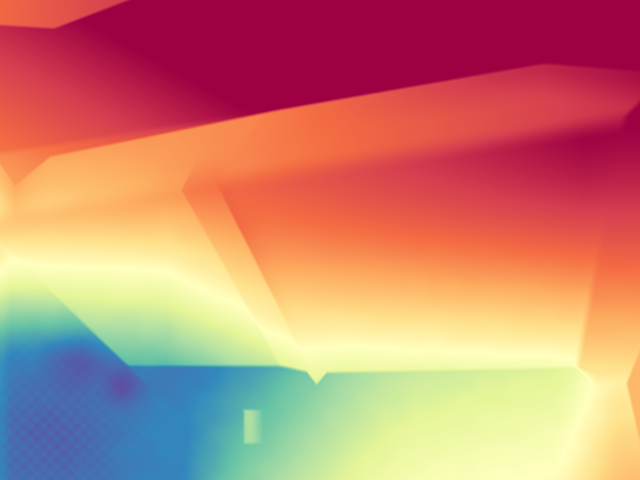
This texture map is drawn by a WebGL 1 fragment shader. Its source:

```glsl
precision highp float;
// Heat-coloured depth map of a room: dark ceiling, sloping walls, pillar and cool floor.

uniform vec2 u_resolution;

const vec2 SPAN = vec2(7.68, 5.76);  // scene units across the canvas, y down
const float EDGE = 0.025;            // half width of crisp edges
const float MOTTLE = 0.012;          // strength of surface noise
const float WEAVE = 0.014;           // grid texture in the near corner

// Colour ramp, far to near
const vec3 CRIMSON = vec3(0.620, 0.004, 0.259);
const vec3 RED     = vec3(0.835, 0.243, 0.310);
const vec3 ORANGE  = vec3(0.957, 0.427, 0.263);
const vec3 APRICOT = vec3(0.992, 0.682, 0.380);
const vec3 SAND    = vec3(0.996, 0.878, 0.545);
const vec3 CREAM   = vec3(1.000, 1.000, 0.749);
const vec3 LIME    = vec3(0.902, 0.961, 0.596);
const vec3 MINT    = vec3(0.671, 0.867, 0.643);
const vec3 TEAL    = vec3(0.400, 0.761, 0.647);
const vec3 BLUE    = vec3(0.196, 0.533, 0.741);
const vec3 VIOLET  = vec3(0.369, 0.310, 0.635);

float step01(float s) { return clamp(s, 0.0, 1.0); }
float edge(float d) { return smoothstep(-EDGE, EDGE, d); }

vec3 heat(float v) {
  float s = clamp(v, 0.0, 1.0) * 10.0;
  vec3 c = mix(CRIMSON, RED, step01(s));
  c = mix(c, ORANGE, step01(s - 1.0));
  c = mix(c, APRICOT, step01(s - 2.0));
  c = mix(c, SAND, step01(s - 3.0));
  c = mix(c, CREAM, step01(s - 4.0));
  c = mix(c, LIME, step01(s - 5.0));
  c = mix(c, MINT, step01(s - 6.0));
  c = mix(c, TEAL, step01(s - 7.0));
  c = mix(c, BLUE, step01(s - 8.0));
  return mix(c, VIOLET, step01(s - 9.0));
}

float hash(vec2 p) { return fract(sin(dot(p, vec2(127.1, 311.7))) * 43758.5453); }

float noise(vec2 p) {
  vec2 i = floor(p), f = fract(p);
  f = f * f * (3.0 - 2.0 * f);
  return mix(mix(hash(i), hash(i + vec2(1, 0)), f.x),
             mix(hash(i + vec2(0, 1)), hash(i + 1.0), f.x), f.y);
}

float blob(vec2 p, vec2 center, float radius) {
  vec2 d = (p - center) / radius;
  return exp(-dot(d, d));
}

// Lower rim of the ceiling, with a notch at the far left
float ceilingRim(float x) {
  float y = 1.33 + 0.204 * max(3.3 - x, 0.0) - 0.175 * clamp(x - 3.3, 0.0, 3.2)
          + 0.08 * max(x - 6.6, 0.0);
  return min(y + 0.63 * max(0.6 - x, 0.0), 1.96 + 1.5 * x);
}

float ceiling(vec2 p) {
  float v = max(0.0, 0.03 + 0.1 * p.y - 0.055 * p.x);
  v += 0.035 * smoothstep(-0.04, 0.06, p.y - 1.83 + 0.155 * p.x) * smoothstep(3.6, 2.0, p.x);
  float patchRim = min(0.3 + 0.06 * p.x, 0.34 - 0.38 * (p.x - 0.65));
  return mix(v, 0.19 - 0.06 * p.x, edge(patchRim - p.y));
}

float leftWall(vec2 p, float rim) {
  float ridge = 2.62 - 0.145 * p.x;
  float base = 0.34 - 0.035 * p.x;
  float mid = 3.15 + 0.06 * p.x + 0.4 * max(p.x - 2.0, 0.0);
  float t = clamp((p.y - ridge) / (mid - ridge), 0.0, 1.0);
  float upper = 0.3 - 0.02 * p.x + 0.18 * (p.y - rim) * max(1.0 - p.x / 2.6, 0.0);
  float lower = base + (0.5 - base) * pow(t, 1.2) + 0.28 * max(p.y - mid, 0.0);
  return mix(upper, lower, smoothstep(-0.2, 0.15, p.y - ridge));
}

float rightWall(vec2 p, float rim) {
  float ridge = 2.15 - 0.15 * (p.x - 2.7);
  float base = mix(0.18, 0.0, step01((p.x - 2.9) / 4.1));
  float mid = 4.0 + 0.055 * (p.x - 3.2) + 0.1 * smoothstep(3.2, 4.0, p.x);
  float t = max((p.y - ridge) / (mid - ridge), 0.0);
  float upper = mix(0.24, 0.07, step01((p.x - 2.8) / 4.9))
              - 0.05 * smoothstep(0.5, 0.0, p.y - rim) * smoothstep(3.0, 6.0, p.x);
  return mix(upper, base + (0.5 - base) * pow(t, 1.6), smoothstep(-0.15, 0.2, p.y - ridge));
}

float floorDepth(vec2 p) {
  float v = mix(0.92, 0.65, smoothstep(2.0, 5.2, p.x)) - 0.025 * max(p.x - 4.8, 0.0);
  v -= 0.13 * smoothstep(6.6, 7.5, p.x) + 0.09 * (p.y - 4.5) * smoothstep(1.9, 3.0, p.x);
  // small block standing on the floor
  vec2 d = abs(p - vec2(3.04, 5.12)) - vec2(0.11, 0.2);
  float block = edge(-max(d.x, d.y)) * smoothstep(3.2, 3.0, p.x);
  return mix(v, 0.7, block);
}

float nearCorner(vec2 p) {
  float v = mix(0.47, 0.9, smoothstep(2.9, 4.4, p.y));
  v += 0.06 * blob(p, vec2(0.95, 4.32), 0.35) + 0.08 * blob(p, vec2(1.5, 4.62), 0.25);
  float pool = blob(p, vec2(0.6, 5.3), 0.9);
  v += pool * (0.065 + WEAVE * sin(p.x * 39.0) * sin(p.y * 39.0));
  return v - 0.03 * smoothstep(0.15, 0.0, p.x);
}

void main() {
  vec2 uv = gl_FragCoord.xy / u_resolution;
  vec2 p = vec2(uv.x, 1.0 - uv.y) * SPAN;
  float rim = ceilingRim(p.x);

  // Walls and the bent pillar between them
  float pillarLeft = 2.18 + max(0.56 * (p.y - 2.28), 0.5 * (2.28 - p.y));
  float pillarRight = 2.6 + max(0.5 * (p.y - 2.2), 0.66 * (2.2 - p.y));
  float v = leftWall(p, rim);
  v -= 0.04 * edge(p.x - pillarLeft) * smoothstep(1.85, 2.3, p.y);
  float inside = p.x - pillarRight;
  float right = rightWall(p, rim) - 0.04 * exp(-max(inside, 0.0) / 0.25) * smoothstep(2.2, 2.8, p.y);
  v = mix(v, right, edge(inside));

  // Far right return wall
  float corner = 7.5 - 0.193 * (p.y - 1.4) + 0.77 * max(1.4 - p.y, 0.0);
  float side = 0.42 * pow(max((p.y - 1.5) / 3.0, 0.0), 1.35);
  v = mix(v, side, smoothstep(-0.06, 0.06, p.x - corner));

  // Floor, near corner, right-hand wedge, then ceiling
  float floorRim = 4.39 + 0.08 * smoothstep(3.3, 3.8, p.x) - 0.02 * max(p.x - 3.9, 0.0)
                 + 0.14 * max(1.0 - abs(p.x - 3.8) / 0.12, 0.0) + 0.7 * clamp(p.x - 6.92, 0.0, 0.25);
  float soft = mix(0.03, 0.12, smoothstep(6.9, 7.2, p.x));
  v = mix(v, floorDepth(p), smoothstep(-soft, soft, p.y - floorRim));
  float cornerRim = min(1.03 * (p.y - 2.9), 2.35 - 0.33 * (p.y - 5.0));
  v = mix(v, nearCorner(p), smoothstep(-0.04, 0.04, cornerRim - p.x));
  float wedge = p.x - 7.52 - max(0.4 * (4.6 - p.y), 0.23 * (p.y - 4.6));
  v = mix(v, 0.32, edge(wedge));
  v = mix(v, ceiling(p), edge(rim - p.y));

  v += MOTTLE * (noise(p * 5.0) - 0.5) * smoothstep(0.0, 0.6, v);
  gl_FragColor = vec4(heat(v), 1.0);
}
```
